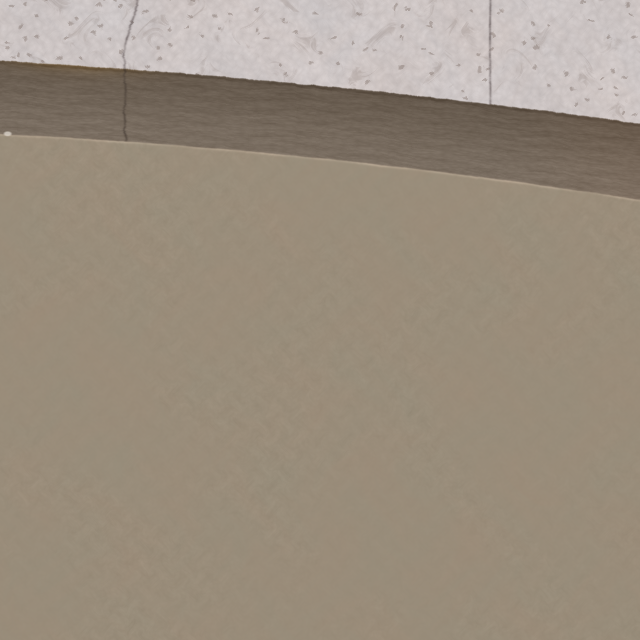
Reproduce this texture procedurally as a Shadertoy shader.

```glsl
#define PLASTER vec3(0.600, 0.550, 0.478)
#define CONCRETE vec3(0.800, 0.770, 0.765)
#define LEDGE vec3(0.435, 0.387, 0.338)
#define STAIN vec3(0.49, 0.43, 0.40)
#define UPPER_EDGE vec3(0.095, 0.058, 0.040)
#define LOWER_EDGE vec3(0.2096, 0.048, 0.055)
#define PLASTER_GRAIN 0.022
#define CONCRETE_GRAIN 0.10
#define LEDGE_GRAIN 0.12

vec2 hash2(vec2 p) {
    vec3 q = fract(p.xyx * vec3(0.1031, 0.1030, 0.0973));
    q += dot(q, q.yzx + 33.33);
    return fract((q.xx + q.yz) * q.zy);
}

// Cellular noise: distance to the nearest point, and that cell's random value
vec2 cellular(vec2 p) {
    vec2 cell = floor(p), f = fract(p);
    vec2 nearest = vec2(9.0, 0.0);
    for (int j = -1; j <= 1; j++)
    for (int i = -1; i <= 1; i++) {
        vec2 o = vec2(i, j);
        vec2 h = hash2(cell + o + 70.0);
        float d = length(o + h - f);
        if (d < nearest.x) nearest = vec2(d, fract(h.x * 7.3 + h.y * 3.1));
    }
    return nearest;
}

// Layered, rotated and warped sines, roughly in -1..1
float waves(vec2 p) {
    float sum = 0.0, amp = 0.5;
    for (int i = 0; i < 5; i++) {
        p += 0.7 * sin(p.yx * 1.3 + float(i) * 2.1);
        sum += amp * sin(p.x) * cos(p.y);
        p = mat2(1.3, 1.1, -1.1, 1.3) * p + 4.7;
        amp *= 0.68;
    }
    return sum;
}

// Depth below the top of the canvas along a gently bending edge
float edgeDepth(vec3 curve, float x) {
    return curve.x + x * (curve.y + x * curve.z);
}

// Soft vertical hairline around a given centre
float hairline(float x, float centre, float width) {
    float d = (x - centre) / width;
    return exp(-d * d);
}

vec3 plaster(vec2 p) {
    float blotch = waves(p * 24.0);
    float grain = waves(p * 130.0) + 0.8 * (0.5 - cellular(p * 150.0).x);
    float patches = smoothstep(-0.4, 0.6, waves(p * 9.0 + 3.0));
    vec3 col = PLASTER + PLASTER_GRAIN * grain * mix(0.25, 0.7, patches);
    col += vec3(0.007, -0.002, -0.003) * blotch;
    return col + 0.006 * (p.y - 0.4);
}

vec3 concrete(vec2 p, float crack) {
    float cloud = waves(p * vec2(28.0, 22.0));
    float grain = waves(p * 150.0) * 0.5 + 0.5 - cellular(p * 95.0).x;
    vec3 col = CONCRETE + 0.018 * cloud + CONCRETE_GRAIN * 0.42 * grain;
    col += vec3(0.008, 0.0, -0.006) * waves(p * 17.0 + 8.0);

    // Sparse irregular pits, denser toward the upper left
    vec2 bent = p + 0.006 * vec2(waves(p * 80.0), waves(p * 80.0 + 9.0));
    vec2 pit = cellular(bent * vec2(48.0, 62.0));
    float density = mix(0.40, 0.20, smoothstep(0.0, 0.4, p.x));
    float dark = smoothstep(0.26, 0.08, pit.x) * step(pit.y, density);
    col = mix(col, STAIN, 0.42 * dark);
    float dirt = smoothstep(0.3, 0.9, waves(p * 52.0 + 20.0));
    col = mix(col, STAIN, 0.22 * dirt);
    return mix(col, vec3(0.40, 0.36, 0.36), crack);
}

vec3 ledge(vec2 p, float below, float height, float crack) {
    // Fine streaks run parallel to the upper edge
    vec2 along = vec2(p.x, below);
    float streak = waves(along * vec2(35.0, 330.0));
    float grain = 0.5 - cellular(along * vec2(75.0, 230.0)).x;
    float t = below / height;
    vec3 col = LEDGE + LEDGE_GRAIN * (0.24 * streak + 0.28 * grain);
    col += mix(-0.035, 0.035, smoothstep(0.0, 0.9, t));
    col += vec3(0.015, 0.005, 0.0) * smoothstep(0.75, 1.0, p.x);
    float rust = exp(-below / 0.008) * hairline(p.x, 0.12, 0.11);
    col += vec3(0.09, 0.05, -0.02) * rust;
    return mix(col, vec3(0.29, 0.25, 0.22), crack);
}

void mainImage(out vec4 fragColor, in vec2 fragCoord) {
    vec2 p = fragCoord / iResolution.xy;
    float soft = max(1.0 / iResolution.y, 0.0015);
    float depth = 1.0 - p.y;
    float upper = edgeDepth(UPPER_EDGE, p.x) + 0.0014 * waves(vec2(p.x * 75.0, 2.0));
    float lower = edgeDepth(LOWER_EDGE, p.x) + 0.0007 * waves(vec2(p.x * 45.0, 7.0));

    // Two joints: a wandering left crack and a straighter right one
    float wander = 0.004 * waves(vec2(depth * 58.0, 1.0));
    float leftX = mix(0.213, 0.195, smoothstep(0.0, 0.09, depth)) + wander;
    float rightX = 0.766 + 0.25 * wander;
    float broken = 0.65 + 0.35 * waves(vec2(depth * 110.0, 5.0));
    float leftCrack = hairline(p.x, leftX, 0.0022) * broken;
    float rightCrack = hairline(p.x, rightX, 0.0020) * broken;

    // Stack the three surfaces from top to bottom
    vec3 col = concrete(p, clamp(0.75 * leftCrack + 0.8 * rightCrack, 0.0, 1.0));
    vec3 band = ledge(p, depth - upper, lower - upper, clamp(0.8 * leftCrack, 0.0, 1.0));
    col = mix(col, band, smoothstep(-soft, soft, depth - upper));
    col = mix(col, plaster(p), smoothstep(-soft, soft, depth - lower));

    // Shaded upper lip, pale lower lip and a small chip at the left
    col -= 0.06 * hairline(depth, upper + 0.003, 0.0025);
    float lip = hairline(depth, lower + 0.001, 0.0022);
    col += vec3(0.09, 0.08, 0.075) * lip * (0.7 + 0.5 * waves(vec2(p.x * 30.0, 4.0)));
    float chip = length((p - vec2(0.012, 0.791)) * vec2(0.6, 1.0));
    col = mix(col, vec3(0.86, 0.83, 0.79), 0.8 * smoothstep(0.005, 0.002, chip));

    fragColor = vec4(clamp(col, 0.0, 1.0), 1.0);
}
```
